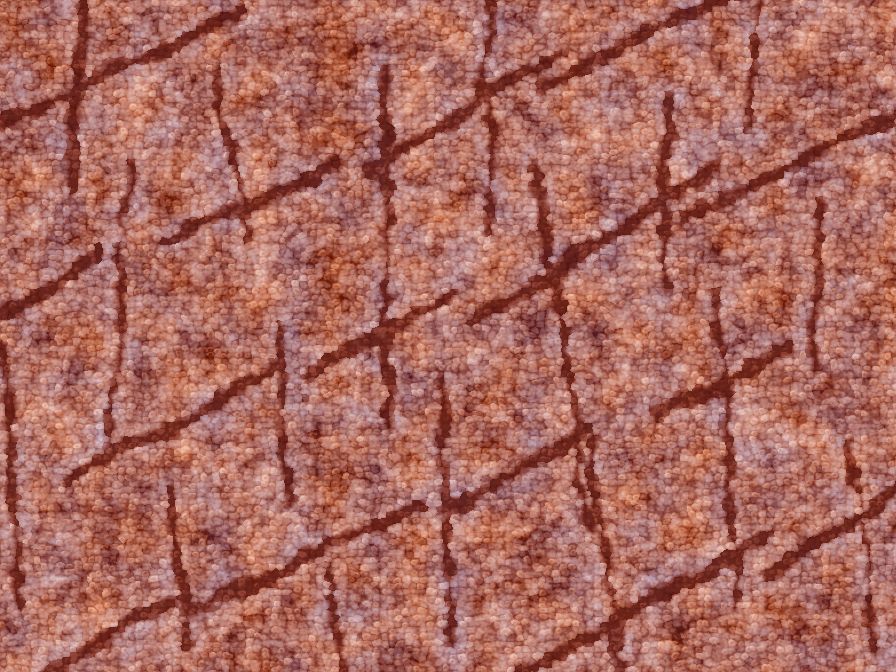
Give the GLSL for this texture, as a WebGL 1 fragment shader.

```glsl
precision highp float;
// Looped pile carpet in terracotta pinks, crossed by ragged dark carved strokes.
uniform vec2 u_resolution;

// Palette, dark to light
const vec3 DEEP   = vec3(0.34, 0.08, 0.06);
const vec3 MAROON = vec3(0.42, 0.14, 0.10);
const vec3 RUST   = vec3(0.58, 0.26, 0.20);
const vec3 BRICK  = vec3(0.58, 0.31, 0.27);
const vec3 CLAY   = vec3(0.69, 0.41, 0.35);
const vec3 ROSE   = vec3(0.75, 0.50, 0.45);
const vec3 BLUSH  = vec3(0.82, 0.61, 0.57);
const vec3 PALE   = vec3(0.90, 0.74, 0.70);
const vec3 ORANGE_SHIFT = vec3(0.06, 0.0, -0.07);

// Sizes in canvas heights
const vec2 LOOPS = vec2(85.0, 105.0);   // loops per unit across and up
const float UPRIGHTS = 17.0;
const float DIAGONALS = 15.0;
const float UPRIGHT_WIDTH = 0.0062;
const float DIAGONAL_WIDTH = 0.0098;
const float BORDER = 0.036;             // pale band beside the strokes
const float BASE_TONE = 0.08;

vec2 hash2(vec2 p) {
  return fract(sin(vec2(dot(p, vec2(127.1, 311.7)), dot(p, vec2(269.5, 183.3)))) * 43758.545);
}

float gradientDot(vec2 cell, vec2 f, vec2 corner) {
  float a = 6.2832 * hash2(cell + corner).x;
  return dot(vec2(cos(a), sin(a)), f - corner);
}

// Gradient noise, roughly -0.7 to 0.7
float noise(vec2 p) {
  vec2 i = floor(p), f = p - i;
  vec2 u = f * f * f * (f * (f * 6.0 - 15.0) + 10.0);
  vec2 e = vec2(1.0, 0.0);
  return mix(mix(gradientDot(i, f, e.yy), gradientDot(i, f, e.xy), u.x),
             mix(gradientDot(i, f, e.yx), gradientDot(i, f, e.xx), u.x), u.y);
}

// Distance to a stroke given by centre, direction and half length
float strokeDistance(vec2 p, vec2 centre, vec2 dir, float halfLength) {
  vec2 q = p - centre;
  return length(q - dir * clamp(dot(q, dir), -halfLength, halfLength));
}

// Signed distance to the edge of the nearest stroke
float strokes(vec2 p, float aspect) {
  vec2 wobble = vec2(noise(p * 9.0), noise(p * 9.0 + 37.0)) * 0.016;
  vec2 jag = vec2(noise(p * 48.0), noise(p * 48.0 + 71.0)) * 0.009;
  p += wobble + jag;
  float d = 1.0;
  for (float i = 0.0; i < UPRIGHTS; i++) {
    vec2 r = hash2(vec2(i, 4.0)), s = hash2(vec2(i, 9.0));
    vec2 centre = vec2(aspect * (i + 0.2 + 0.6 * s.x) / UPRIGHTS, fract(i * 0.618 + 0.3));
    vec2 dir = normalize(vec2(mix(-0.17, 0.13, r.x), 1.0));
    float width = UPRIGHT_WIDTH * mix(0.75, 1.3, s.y);
    d = min(d, strokeDistance(p, centre, dir, mix(0.11, 0.29, r.y)) - width);
  }
  for (float i = 0.0; i < DIAGONALS; i++) {
    vec2 r = hash2(vec2(i, 21.0));
    vec2 centre = vec2(aspect * fract(i * 0.618 + 0.1), (i + 0.5) / DIAGONALS);
    float angle = mix(0.42, 0.62, r.x);
    d = min(d, strokeDistance(p, centre, vec2(cos(angle), sin(angle)),
                              mix(0.11, 0.23, r.y)) - DIAGONAL_WIDTH);
  }
  return d + 0.008 * noise(p * 27.0 + 13.0);
}

// Nearest yarn loop: xy = offset from its centre in loops, zw = its random values
vec4 nearestLoop(vec2 g) {
  vec2 cell = floor(g);
  vec4 best = vec4(9.0);
  for (int y = -1; y <= 1; y++) {
    for (int x = -1; x <= 1; x++) {
      vec2 c = cell + vec2(float(x), float(y));
      vec2 offset = g - c - mix(vec2(0.15, 0.25), vec2(0.85, 0.75), hash2(c));
      if (dot(offset, offset) < dot(best.xy, best.xy)) best = vec4(offset, hash2(c + 57.0));
    }
  }
  return best;
}

// Palette lookup; tone is in standard deviations around the middle
vec3 yarnColour(float tone) {
  vec3 c = mix(DEEP, MAROON, smoothstep(-2.4, -1.64, tone));
  c = mix(c, RUST, smoothstep(-1.64, -1.0, tone));
  c = mix(c, BRICK, smoothstep(-1.0, -0.54, tone));
  c = mix(c, CLAY, smoothstep(-0.54, -0.03, tone));
  c = mix(c, ROSE, smoothstep(-0.03, 0.64, tone));
  c = mix(c, BLUSH, smoothstep(0.64, 1.48, tone));
  return mix(c, PALE, smoothstep(1.48, 2.5, tone));
}

void main() {
  vec2 p = gl_FragCoord.xy / u_resolution.y;
  float aspect = u_resolution.x / u_resolution.y;

  // Yarn loops, with curled highlights on some of them
  vec2 bend = vec2(noise(p * 30.0), noise(p * 30.0 + 19.0)) * 0.006;
  vec4 yarn = nearestLoop((p + bend) * LOOPS);
  float radius = length(yarn.xy);
  float curl = exp(-pow((radius - 0.35) / 0.14, 2.0)) * smoothstep(0.45, 0.9, yarn.z);
  curl *= 0.5 + 0.5 * dot(yarn.xy / max(radius, 0.01), vec2(-0.6, 0.8));

  // Strokes follow whole loops, so their edges look tufted
  float d = strokes(p - 0.5 * yarn.xy / LOOPS, aspect);
  float ink = smoothstep(0.004, -0.004, d);
  float border = smoothstep(BORDER, 0.004, d);

  // Mottled ground, calmer in the pale border
  float mottle = 1.0 * noise(p * 7.0) + 1.5 * noise(p * 22.0 + 5.0)
               + 1.5 * noise(p * vec2(50.0, 68.0) + 11.0);
  float tone = BASE_TONE + mottle * mix(1.0, 0.6, border) + 0.5 * border;
  tone += 1.2 * (yarn.w - 0.5) + mix(0.35, -0.65, smoothstep(0.2, 0.75, radius));
  tone += 1.1 * curl + 1.0 * noise(p * vec2(190.0, 220.0));
  tone = mix(tone, -1.85 + 0.4 * tone, ink);

  // Warm orange yarn drifting through the pink
  float warmth = 1.6 * noise(p * 17.0 + 83.0) + 0.7 * (yarn.z - 0.5) - 0.35 * border;
  vec3 colour = yarnColour(tone) + ORANGE_SHIFT * warmth * (1.0 - 0.7 * ink);
  gl_FragColor = vec4(clamp(colour, 0.0, 1.0), 1.0);
}
```
